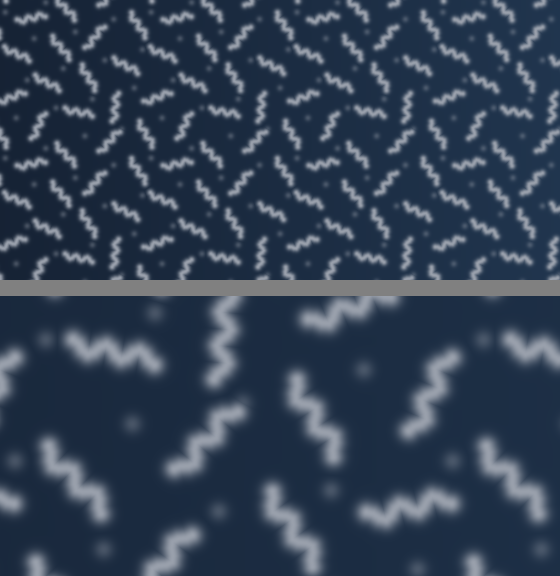
Top: the whole. Bottom: its middle third, enlarged.
A WebGL 2 fragment shader for this pattern:

```glsl
#version 300 es
precision highp float;
// Soft pale zigzag confetti and faint dots, tiled over a navy gradient.

uniform vec2 u_resolution;
out vec4 fragColor;

const float COUNT = 15.0;  // zigzags per tile

float segmentDistance(vec2 p, vec2 a, vec2 b) {
    vec2 pa = p - a, ba = b - a;
    return length(pa - ba * clamp(dot(pa, ba) / dot(ba, ba), 0.0, 1.0));
}

// Five-stroke zigzag along x with rounded bends, three pieces per stroke
float zigzagDistance(vec2 p) {
    float d = 1.0;
    vec2 a = vec2(-0.096, 0.0135);
    for (float k = 1.0; k <= 15.0; k++) {
        vec2 b = vec2(-0.096 + 0.192 * k / 15.0, 0.0135 * cos(k * 1.047198));
        d = min(d, segmentDistance(p, a, b));
        a = b;
    }
    return d;
}

// Shortest offset from a centre on the repeating unit tile
vec2 wrapOffset(vec2 p, vec2 centre) {
    return fract(p - centre + 0.5) - 0.5;
}

mat2 rotation(float angle) {
    float c = cos(angle), s = sin(angle);
    return mat2(c, s, -s, c);
}

// Gaussian falloff gives the blurred edge
float softInk(float d, float radius) {
    return exp(-d * d / (radius * radius));
}

void main() {
    vec2 uv = gl_FragCoord.xy / u_resolution;
    vec2 p = gl_FragCoord.xy / u_resolution.y / 0.521;

    // Slightly jittered, nearly hexagonal lattice with dots in its gaps
    float zigzagDist = 1.0, dotDist = 1.0;
    for (float i = 0.0; i < COUNT; i++) {
        vec2 site = vec2(i, 4.0 * i) / COUNT;
        vec2 jitter = 0.018 * sin(i * vec2(2.4, 4.1));
        // Most zigzags fall to the right, the others rise
        float h = fract(i * i * 0.618034);
        float angle = h < 0.56 ? 2.7 * h * h - 0.99 : 2.85 * h - 1.36;
        vec2 q = wrapOffset(p, site + jitter) * rotation(angle);
        zigzagDist = min(zigzagDist, zigzagDistance(q));
        dotDist = min(dotDist, length(wrapOffset(p, site + 0.111 - 0.6 * jitter.yx)));
    }

    // Background, then the ink
    vec3 color = mix(vec3(0.085, 0.134, 0.205), vec3(0.126, 0.207, 0.305), uv.x);
    vec3 paleGrey = vec3(0.6, 0.627, 0.673);
    float ink = max(softInk(zigzagDist, 0.0232), 0.36 * softInk(dotDist, 0.022));
    fragColor = vec4(mix(color, paleGrey, ink), 1.0);
}
```
